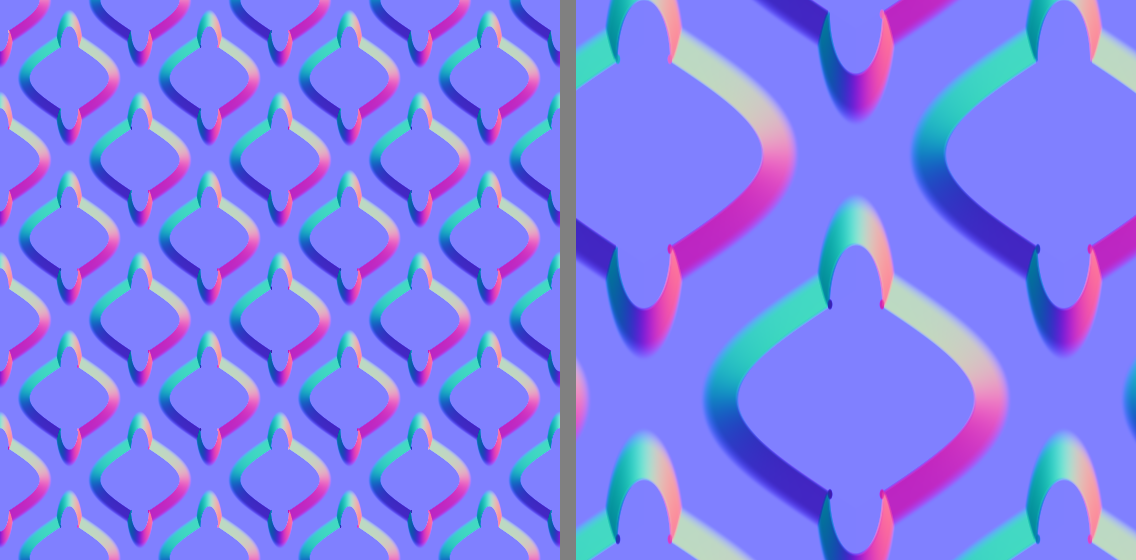
Left, the full canvas; right, a detail of the centre.
Write a three.js fragment shader that draws this texture map.

```glsl
// Tangent-space normal map of raised ogee lanterns on a half-drop lattice.
// Each lantern is a height field: a cosine-sided body joined by max() to two
// elliptical tips. Its slope, by central differences, gives the colour.

#define COLUMNS 4.0                      // lanterns across; lengths are in cell widths
#define CELL vec2(1.0, 1.142857)         // lattice period, 3.5 rows up
#define ORIGIN_A vec2(0.495, 0.014)      // centres of the two interleaved lattices
#define ORIGIN_B vec2(1.0, 0.573)
#define BODY vec3(0.081, 0.245, 6.03)    // side curve: offset, amplitude, frequency
#define BEVEL 0.042                      // half width of the body slope
#define TIP_Y 0.224                      // centre height of the tip ellipses
#define TIP_IN vec2(0.066, 0.146)
#define TIP_OUT vec2(0.094, 0.266)
#define RELIEF 0.113                     // height of the plateau
#define FOOT 0.32                        // rounded share of the slope's foot
#define STEP 0.005                       // sampling distance for the slope

varying vec2 vUv;

float hash(vec2 p) {
  return fract(sin(dot(p, vec2(127.1, 311.7))) * 4375.85);
}

vec2 cellPoint(vec2 p, vec2 origin) {
  return mod(p - origin + 0.5 * CELL, CELL) - 0.5 * CELL;
}

// 0 outside, 1 on the plateau, across a slope of constant width
float bodyRamp(vec2 q) {
  float phase = min(q.y, 0.5) * BODY.z;
  float side = BODY.x + BODY.y * cos(phase);
  float steep = BODY.y * BODY.z * sin(phase);
  float d = (q.x - side) / sqrt(1.0 + steep * steep);
  return clamp(0.5 - 0.5 * d / BEVEL, 0.0, 1.0);
}

// Ramp between the inner and outer ellipse, narrow at the sides
float tipRamp(vec2 q) {
  vec2 e = vec2(q.x, max(q.y - TIP_Y, 0.0));
  float beyondInner = 0.62 * max(length(e / TIP_IN) - 1.0, 0.0);
  float withinOuter = max(1.0 - length(e / TIP_OUT), 0.0);
  return withinOuter / (beyondInner + withinOuter + 0.0001);
}

float lanternHeight(vec2 p, vec2 origin) {
  vec2 q = abs(cellPoint(p, origin));
  float t = max(bodyRamp(q), tipRamp(q));
  float rounded = t < FOOT ? 0.5 * t * t / FOOT : t - 0.5 * FOOT;
  return RELIEF * rounded / (1.0 - 0.5 * FOOT);
}

float height(vec2 p) {
  return max(lanternHeight(p, ORIGIN_A), lanternHeight(p, ORIGIN_B));
}

// Tiny stray tilts at some of the inner corners where tip and body meet
vec2 cornerSpeck(vec2 p, vec2 origin) {
  vec2 q = cellPoint(p, origin);
  vec2 corner = sign(q);
  vec2 id = floor((p - origin) / CELL + 0.5) + 0.3 * corner + origin;
  vec2 d = (abs(q) - vec2(0.062, 0.226)) / vec2(0.006, 0.012);
  float mask = 1.0 - smoothstep(0.5, 1.2, length(d));
  vec2 tilt = vec2(corner.x, 2.0 * hash(id + 7.0) - 1.5);
  return tilt * mask * step(0.35, hash(id)) * 1.4;
}

void main() {
  vec2 p = vUv * COLUMNS;
  vec2 h = vec2(STEP, 0.0);

  // Downhill slope
  vec2 slope = vec2(height(p - h.xy) - height(p + h.xy),
                    height(p - h.yx) - height(p + h.yx)) / (2.0 * STEP);
  slope += cornerSpeck(p, ORIGIN_A) + cornerSpeck(p, ORIGIN_B);

  // Unit normal packed into colour
  vec3 normal = normalize(vec3(slope, 1.0));
  gl_FragColor = vec4(0.5 + 0.5 * normal, 1.0);
}
```
